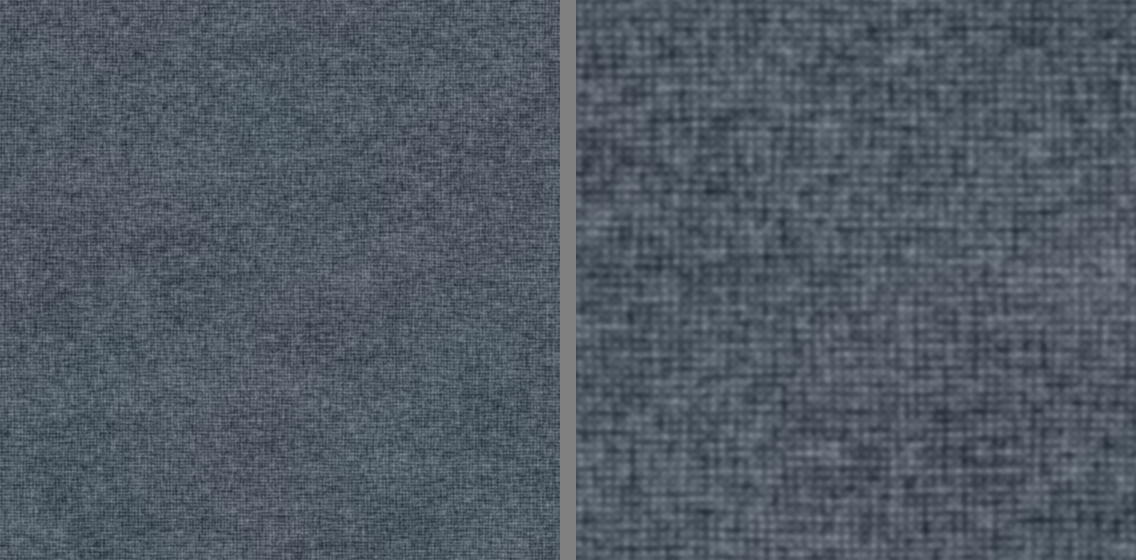
Left, the full canvas; right, a detail of the centre.
Reproduce this texture procedurally as a three.js fragment shader.

```glsl
varying vec2 vUv;

const float TAU = 6.2831853;
const vec2 THREADS = vec2(176.0, 184.0);
const vec3 SLATE = vec3(0.313, 0.351, 0.391);
const vec3 TEAL_SHIFT = vec3(-0.012, 0.006, 0.002);

// Random unit gradient for a lattice cell
vec2 gradient(vec2 cell, float seed) {
  vec3 p = fract(vec3(cell.xyx + seed * 17.3) * vec3(0.1031, 0.1030, 0.0973));
  p += dot(p, p.yzx + 33.33);
  float angle = TAU * fract((p.x + p.y) * p.z);
  return vec2(cos(angle), sin(angle));
}

// Gradient noise, centred on zero
float gradientNoise(vec2 p, float seed) {
  vec2 cell = floor(p);
  vec2 f = fract(p);
  vec2 blend = f * f * f * (f * (f * 6.0 - 15.0) + 10.0);
  float a = dot(gradient(cell, seed), f);
  float b = dot(gradient(cell + vec2(1.0, 0.0), seed), f - vec2(1.0, 0.0));
  float c = dot(gradient(cell + vec2(0.0, 1.0), seed), f - vec2(0.0, 1.0));
  float d = dot(gradient(cell + vec2(1.0, 1.0), seed), f - vec2(1.0, 1.0));
  return mix(mix(a, b, blend.x), mix(c, d, blend.x), blend.y);
}

// Soft ridges of crossing threads, with a faint over-under checker
float weave(vec2 uv, vec2 threads, float wobble) {
  vec2 bend = vec2(gradientNoise(uv * vec2(14.0, 9.0), 1.0),
                   gradientNoise(uv * vec2(9.0, 14.0), 2.0));
  vec2 ridge = cos(TAU * (uv * threads + bend * wobble));
  return 0.018 * ridge.x + 0.025 * ridge.y + 0.013 * ridge.x * ridge.y;
}

// Uneven yarn: streaks along both thread directions plus fine grain
float yarn(vec2 uv, vec2 threads) {
  float weft = gradientNoise(uv * threads * vec2(0.24, 0.95), 3.0);
  float warp = gradientNoise(uv * threads * vec2(0.95, 0.28), 4.0);
  float grain = gradientNoise(uv * threads * 1.07 + 0.37, 5.0);
  return 0.115 * weft + 0.105 * warp + 0.1 * grain;
}

// Broad worn patches, drawn out along the weft
float patches(vec2 uv) {
  float broad = gradientNoise(uv * vec2(4.0, 8.0), 6.0);
  float medium = gradientNoise(uv * vec2(15.0, 27.0), 7.0);
  float bands = gradientNoise(uv * vec2(5.0, 60.0), 8.0);
  float columns = gradientNoise(uv * vec2(60.0, 6.0), 9.0);
  return 0.035 * broad + 0.045 * medium + 0.025 * (bands + columns);
}

void main() {
  float light = weave(vUv, THREADS, 0.5) + yarn(vUv, THREADS) + patches(vUv);

  // Slow drift between violet slate and teal slate
  float drift = gradientNoise(vUv * 3.0, 10.0) + 0.5 * (0.5 - vUv.y);
  vec3 cloth = SLATE + TEAL_SHIFT * drift + light;

  gl_FragColor = vec4(clamp(cloth, 0.0, 1.0), 1.0);
}
```
